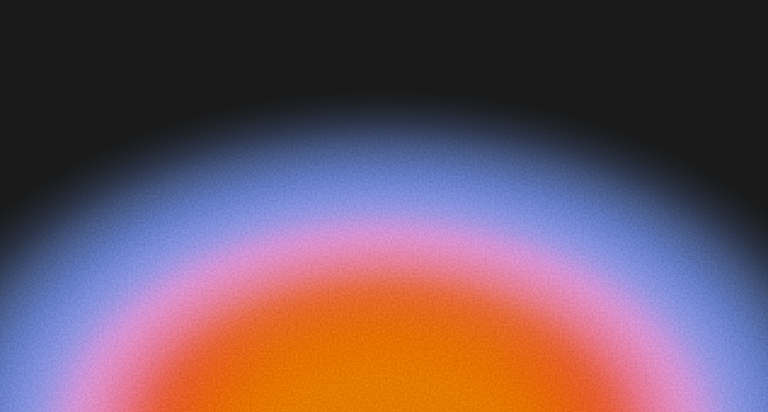
Write a WebGL 2 fragment shader that draws this background.

```glsl
#version 300 es
precision highp float;
// A glowing elliptical dome, orange through pink and blue, fading into charcoal with fine grain.

#define CENTER_Y -0.109     // dome centre, in canvas heights above the lower edge
#define STRETCH 1.413       // horizontal to vertical radius
#define INNER_RADIUS 0.19   // radius of the first colour
#define BAND_WIDTH 0.07     // radius between neighbouring colours
#define FLANK_WARMTH 0.045  // extra red on the low sides of the core
#define GRAIN_SCALE 170.0   // grain cells per canvas height
#define GRAIN_AMOUNT 0.06

uniform vec2 u_resolution;
out vec4 fragColor;

const int LAST = 10;

// Colours from the core outwards, evenly spaced in radius
const vec3 RAMP[LAST + 1] = vec3[](
  vec3(0.90, 0.475, 0.0),
  vec3(0.90, 0.45, 0.0),
  vec3(0.90, 0.42, 0.06),
  vec3(0.90, 0.415, 0.22),
  vec3(0.895, 0.495, 0.58),
  vec3(0.83, 0.57, 0.82),
  vec3(0.565, 0.575, 0.87),
  vec3(0.40, 0.49, 0.78),
  vec3(0.28, 0.355, 0.54),
  vec3(0.16, 0.19, 0.26),
  vec3(0.10, 0.102, 0.104)
);

vec3 rampAt(int i) {
  return RAMP[clamp(i, 0, LAST)];
}

// Catmull-Rom spline through the ramp
vec3 glowColor(float radius) {
  float s = clamp((radius - INNER_RADIUS) / BAND_WIDTH, 0.0, float(LAST));
  int i = int(floor(s));
  float t = s - float(i);
  vec3 a = rampAt(i - 1), b = rampAt(i), c = rampAt(i + 1), d = rampAt(i + 2);
  vec3 curve = (2.0 * a - 5.0 * b + 4.0 * c - d) + t * (3.0 * (b - c) + d - a);
  return b + 0.5 * t * (c - a + t * curve);
}

vec2 hashGradient(vec2 cell) {
  vec3 p = fract(cell.xyx * vec3(0.1031, 0.1030, 0.0973));
  p += dot(p, p.yzx + 33.33);
  float angle = 6.2832 * fract((p.x + p.y) * p.z);
  return vec2(cos(angle), sin(angle));
}

float gradientNoise(vec2 p) {
  vec2 cell = floor(p), f = fract(p);
  vec2 u = f * f * f * (f * (f * 6.0 - 15.0) + 10.0);
  vec2 e = vec2(1.0, 0.0);
  float bottom = mix(dot(hashGradient(cell), f),
                     dot(hashGradient(cell + e.xy), f - e.xy), u.x);
  float top = mix(dot(hashGradient(cell + e.yx), f - e.yx),
                  dot(hashGradient(cell + e.xx), f - e.xx), u.x);
  return mix(bottom, top, u.y);
}

void main() {
  // Height units, with x measured from the middle
  vec2 p = (gl_FragCoord.xy - vec2(0.5 * u_resolution.x, 0.0)) / u_resolution.y;
  vec2 q = vec2(p.x / STRETCH, p.y - CENTER_Y);
  float radius = length(q);
  vec3 color = glowColor(radius);

  // Redder rim on the flanks
  float flank = smoothstep(0.5, 1.0, abs(q.x) / radius);
  float rim = smoothstep(0.24, 0.38, radius) * (1.0 - smoothstep(0.42, 0.54, radius));
  color.g -= FLANK_WARMTH * flank * rim;

  // Grain, fainter in the dark
  float light = max(color.r, color.b);
  float grain = gradientNoise(p * GRAIN_SCALE + 300.5);
  color += GRAIN_AMOUNT * grain * smoothstep(0.0, 0.8, light);

  fragColor = vec4(clamp(color, 0.0, 1.0), 1.0);
}
```
